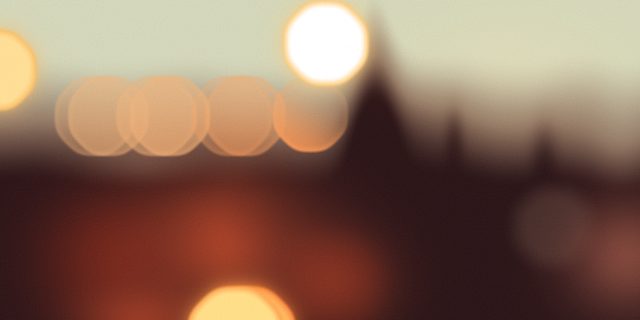
This background is drawn by a Shadertoy shader. Its source:

```glsl
const vec3 SKY = vec3(0.83, 0.84, 0.73);
const vec3 HAZE = vec3(0.55, 0.44, 0.37);
const vec3 NIGHT = vec3(0.175, 0.088, 0.098);
const vec3 EMBER = vec3(0.72, 0.28, 0.17);
const vec3 RUST = vec3(0.50, 0.16, 0.11);
const vec3 ROSE = vec3(0.54, 0.30, 0.25);
const vec3 PEACH = vec3(0.92, 0.74, 0.54);
const vec3 AMBER = vec3(0.95, 0.57, 0.32);

// Gradient noise
vec2 gradientAt(vec2 cell) {
    vec3 q = fract(vec3(cell.xyx) * vec3(0.1031, 0.1030, 0.0973));
    q += dot(q, q.yzx + 33.33);
    return fract((q.xx + q.yz) * q.zy) * 2.0 - 1.0;
}

float gradientNoise(vec2 p) {
    vec2 i = floor(p), f = fract(p);
    vec2 u = f * f * f * (f * (f * 6.0 - 15.0) + 10.0);
    vec2 e = vec2(0.0, 1.0);
    float low = mix(dot(gradientAt(i), f), dot(gradientAt(i + e.yx), f - e.yx), u.x);
    float high = mix(dot(gradientAt(i + e), f - e), dot(gradientAt(i + 1.0), f - 1.0), u.x);
    return mix(low, high, u.y);
}

// Soft elliptical spot
float glow(vec2 p, vec2 center, vec2 size) {
    vec2 q = (p - center) / size;
    return exp(-dot(q, q));
}

// Signed distance to a slightly faceted lens aperture
float aperture(vec2 p, vec2 center, float radius) {
    vec2 q = p - center;
    return length(q) * (1.0 + 0.01 * cos(8.0 * atan(q.y, q.x))) - radius;
}

float coverage(float d, float blur) {
    return 1.0 - smoothstep(-blur, blur, d);
}

// Blurred sky, haze and dark skyline
vec3 backdrop(vec2 p) {
    float level = p.y + 0.04 * gradientNoise(vec2(p.x * 5.0, 2.5));
    level -= 0.20 * glow(p, vec2(1.17, p.y), vec2(0.075, 1.0));
    level -= 0.07 * glow(p, vec2(1.22, 0.62), vec2(0.20, 0.16));
    level -= 0.05 * glow(p, vec2(1.42, 0.58), vec2(0.03, 0.10));
    level -= 0.05 * glow(p, vec2(1.70, 0.53), vec2(0.04, 0.11));
    level += 0.06 * glow(p, vec2(1.92, 0.52), vec2(0.15, 0.16));
    level += 0.05 * glow(p, vec2(0.48, 0.47), vec2(0.22, 0.08));
    vec3 color = mix(NIGHT, HAZE, smoothstep(0.42, 0.63, level));
    color = mix(color, SKY, smoothstep(0.55, 0.83, level));
    return color + vec3(0.03, 0.01, -0.01) * glow(p, vec2(1.6, 0.78), vec2(0.4, 0.2));
}

// Warm reflections in the dark foreground
vec3 foreground(vec3 color, vec2 p) {
    float mottling = 1.0 + 0.22 * gradientNoise(p * 5.0);
    color = mix(color, RUST, 0.75 * glow(p, vec2(0.35, 0.20), vec2(0.22, 0.20)));
    color = mix(color, EMBER, 0.82 * mottling * glow(p, vec2(0.70, 0.25), vec2(0.26, 0.20)));
    color = mix(color, EMBER, 0.60 * glow(p, vec2(1.04, 0.12), vec2(0.17, 0.15)));
    color = mix(color, EMBER, 0.70 * glow(p, vec2(0.44, 0.0), vec2(0.19, 0.11)));
    color = mix(color, RUST, 0.25 * coverage(aperture(p, vec2(1.04, 0.11), 0.15), 0.06));
    color = mix(color, HAZE, 0.28 * coverage(aperture(p, vec2(1.73, 0.29), 0.12), 0.045));
    return mix(color, ROSE, 0.90 * glow(p, vec2(1.96, 0.20), vec2(0.18, 0.17)));
}

// Translucent disc, warmer below and brighter along its rim
vec3 bokeh(vec3 color, vec2 p, vec2 center, float radius, float warmth, float opacity) {
    float d = aperture(p, center, radius);
    float lower = smoothstep(0.07, -0.12, p.y - center.y);
    vec3 tint = mix(PEACH, AMBER, clamp(warmth * (0.5 + 0.6 * lower), 0.0, 1.0));
    float rim = 0.12 * smoothstep(-0.022, -0.004, d);
    return mix(color, tint, (opacity + rim) * coverage(d, 0.006));
}

// Bright lamp with a coloured rim and halo
vec3 lamp(vec3 color, vec2 p, vec2 center, float radius, vec3 core, vec3 rim) {
    float d = aperture(p, center, radius);
    color = mix(color, rim, 0.45 * exp(-max(d, 0.0) * 45.0));
    vec3 body = mix(core, rim, smoothstep(-0.028, 0.006, d));
    return mix(color, body, coverage(d, 0.007));
}

void mainImage(out vec4 fragColor, in vec2 fragCoord) {
    vec2 p = fragCoord / iResolution.xy * vec2(2.0, 1.0);
    vec3 color = foreground(backdrop(p), p);

    // Three overlapping pairs of discs
    for (int i = 0; i < 6; i++) {
        float pair = float(i / 2);
        float side = float(i % 2) - 0.5;
        float x = 0.318 + 0.214 * pair - 0.022 * pair * (2.0 - pair);
        float opacity = 0.40 + 0.14 * pair * (2.0 - pair) + 0.12 * side;
        float warmth = 0.32 + 0.15 * pair * (pair - 0.7);
        color = bokeh(color, p, vec2(x + 0.042 * side, 0.638), 0.127, warmth, opacity);
    }

    // Single disc, lit from its lower left
    vec2 center = vec2(0.970, 0.643);
    vec2 local = (p - center) / 0.12;
    float lit = smoothstep(-0.7, 0.9, dot(local, vec2(-0.60, -0.75)));
    color = bokeh(color, p, center, 0.119, 0.85, 0.12 + 0.75 * lit);

    // Lamps
    color = lamp(color, p, vec2(-0.013, 0.781), 0.128, vec3(1.0, 0.87, 0.59), vec3(0.98, 0.74, 0.40));
    color = lamp(color, p, vec2(1.018, 0.865), 0.135, vec3(1.0), vec3(1.0, 0.79, 0.46));
    color = lamp(color, p, vec2(0.775, -0.045), 0.152, vec3(1.0, 0.76, 0.42), vec3(0.97, 0.49, 0.22));
    color = lamp(color, p, vec2(0.735, -0.045), 0.152, vec3(1.0, 0.87, 0.54), vec3(0.99, 0.62, 0.29));

    // Film grain
    color += 0.022 * gradientNoise(p * 190.0);
    fragColor = vec4(clamp(color, 0.0, 1.0), 1.0);
}
```
